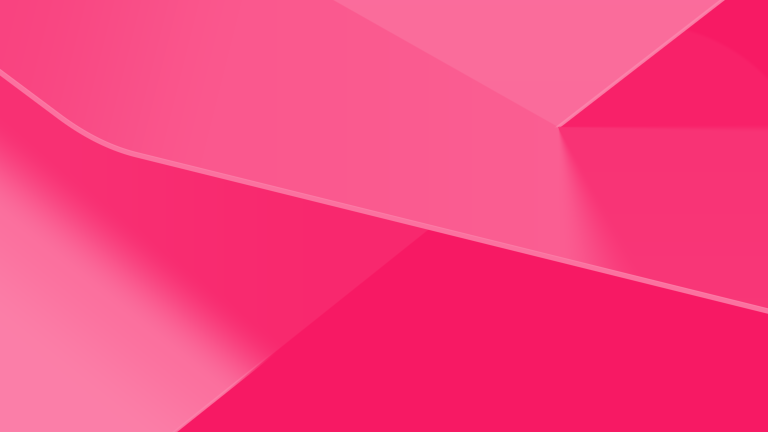
Give the GLSL for this background, as a Shadertoy shader.

```glsl
// Folded pink paper planes with pale bevelled creases and soft diagonal glows.

// Signed distance to a line through a point; positive above it.
float aboveLine(vec2 p, vec2 through, float slope) {
    return dot(p - through, normalize(vec2(-slope, 1.0)));
}

// Antialiased step, at least one pixel wide.
float edge(float d, float soft) {
    float w = max(soft, 0.7 / iResolution.y);
    return smoothstep(-w, w, d);
}

// Antialiased stroke of the given half width.
float stroke(float d, float halfWidth) {
    return edge(halfWidth - abs(d), 0.0);
}

// Signed distance to the main crease: two lines joined by a rounded bend.
float creaseDistance(vec2 p) {
    float steep = 0.833 - 0.747 * p.x;
    float gentle = 0.720 - 0.2475 * p.x;
    float k = 0.045;
    float h = clamp(0.5 + 0.5 * (steep - gentle) / k, 0.0, 1.0);
    float height = mix(gentle, steep, h) + k * h * (1.0 - h);
    float slope = mix(0.2475, 0.747, h);
    return (p.y - height) / sqrt(1.0 + slope * slope);
}

// Tone of the planes above the crease, fanned around one apex.
float upperTone(vec2 p) {
    vec2 apex = vec2(1.292, 0.706);
    vec2 q = p - apex;
    float tone = mix(0.41, 0.62, smoothstep(-0.05, 0.62, p.x + 0.25 * (0.9 - p.y)));
    tone += 0.05 * smoothstep(0.6, 1.3, p.x);

    // Conical shadow below the apex
    float fan = smoothstep(0.0, 0.6, q.x / max(-q.y, 0.001));
    tone = mix(tone, 0.25 - 0.1 * q.y, fan);

    // Dark wedge with a faint arc across it
    float arc = edge(0.41 - length(p - vec2(1.48, 0.535)), 0.006);
    float wedge = edge(q.y + 0.006 * q.x, 0.002 + 0.018 * max(q.x, 0.0)) * step(0.0, q.x);
    tone = mix(tone, 0.01 + 0.07 * arc, wedge);

    // Pale sheet between two rising edges
    float leftEdge = aboveLine(p, apex, -0.565);
    float rightEdge = aboveLine(p, apex, 0.774);
    float sheet = edge(leftEdge, 0.002) * edge(rightEdge, 0.0);
    tone = mix(tone, 0.80 + 0.05 * q.y, sheet);
    return mix(tone, 1.08, 0.85 * stroke(rightEdge, 0.0038) * edge(q.y, 0.003));
}

// Tone of the planes below the crease.
float lowerTone(vec2 p) {
    float tone = mix(0.23, 0.15, smoothstep(0.0, 0.8, p.x));

    // Diagonal glow rising from the lower left
    float glow = aboveLine(p, vec2(0.0, 0.618), -0.8);
    tone = mix(tone, 0.84, smoothstep(0.09, -0.09, glow));
    tone += 0.15 * smoothstep(-0.06, -0.3, glow);

    // Flat plane on the right and its lit rim
    float rim = aboveLine(p, vec2(0.991, 0.468), 0.798);
    tone = mix(0.005, tone, edge(rim, 0.002));
    float rimFade = smoothstep(0.19, 0.08, p.y);
    return mix(tone, 1.05, 0.8 * rimFade * stroke(rim, 0.0035));
}

void mainImage(out vec4 fragColor, in vec2 fragCoord) {
    vec2 p = fragCoord / iResolution.y;
    p.x *= 1.77778 * iResolution.y / iResolution.x;

    float crease = creaseDistance(p);
    float tone = mix(lowerTone(p), upperTone(p), edge(crease, 0.0));

    // Bevelled crease with a brighter upper lip
    tone = mix(tone, 0.86, stroke(crease, 0.0062));
    tone += 0.10 * stroke(crease - 0.005, 0.0012);

    vec3 crimson = vec3(0.970, 0.097, 0.390);
    vec3 blush = vec3(0.985, 0.500, 0.660);
    fragColor = vec4(mix(crimson, blush, tone), 1.0);
}
```
